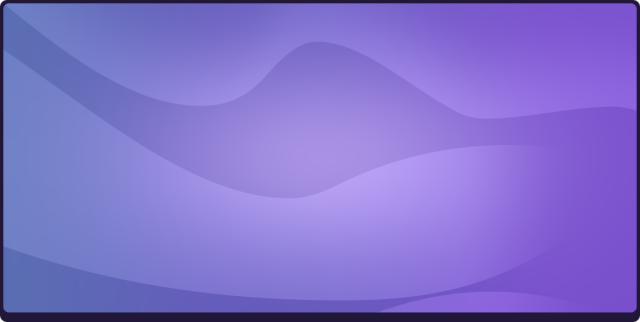
Write a WebGL 2 fragment shader that draws this background.

```glsl
#version 300 es
precision highp float;
// Soft waves over a blue-to-violet gradient, inside a dark rounded frame.
// Wave edges are chained cubic spans; each lit layer adds a tint, and a
// wide central glow brightens them. Units are canvas widths, y runs down.
uniform vec2 u_resolution;
out vec4 fragColor;

// Cubic through two knots, each given as (x, y, slope)
float span(float x, vec3 a, vec3 b) {
  float w = b.x - a.x;
  float t = (x - a.x) / w;
  float s = 1.0 - t;
  return s * s * ((1.0 + 2.0 * t) * a.y + t * w * a.z)
       + t * t * ((1.0 + 2.0 * s) * b.y - s * w * b.z);
}

// Crest of the dark ribbon
float ribbonTop(float x) {
  vec3 dip = vec3(0.3125, 0.1654, 0.0);
  vec3 rise = vec3(0.4167, 0.1172, -1.15);
  vec3 peak = vec3(0.4948, 0.0651, 0.0);
  vec3 slide = vec3(0.716, 0.1758, 0.5);
  vec3 trough = vec3(0.758, 0.1855, 0.0);
  vec3 swell = vec3(0.957, 0.1667, 0.0);
  if (x < dip.x) return span(x, vec3(0.0, 0.001, 0.82), dip);
  if (x < rise.x) return span(x, dip, rise);
  if (x < peak.x) return span(x, rise, peak);
  if (x < slide.x) return span(x, peak, slide);
  if (x < trough.x) return span(x, slide, trough);
  if (x < swell.x) return span(x, trough, swell);
  return span(x, swell, vec3(1.0, 0.1745, 0.35));
}

// Underside of the dark ribbon
float ribbonBase(float x) {
  vec3 dip = vec3(0.4531, 0.3099, 0.0);
  vec3 rise = vec3(0.5273, 0.2891, -0.5);
  vec3 peak = vec3(0.7943, 0.2266, 0.0);
  if (x < dip.x) return span(x, vec3(0.0, 0.0742, 0.67), dip);
  if (x < rise.x) return span(x, dip, rise);
  if (x < peak.x) return span(x, rise, peak);
  return span(x, peak, vec3(1.0, 0.2604, 0.3));
}

// Top of the dark floor
float floorTop(float x) {
  vec3 dip = vec3(0.534, 0.4694, 0.0);
  if (x < dip.x) return span(x, vec3(0.0, 0.3828, 0.36), dip);
  return span(x, dip, vec3(0.8333, 0.4036, -0.55));
}

float roundedBox(vec2 p, vec2 halfSize, float radius) {
  vec2 q = abs(p) - halfSize + radius;
  return length(max(q, 0.0)) + min(max(q.x, q.y), 0.0) - radius;
}

// Smooth coverage of the side where d is positive
float cover(float d) {
  return clamp(d / max(fwidth(d), 1e-5) + 0.5, 0.0, 1.0);
}

void main() {
  float height = u_resolution.y / u_resolution.x;
  vec2 p = gl_FragCoord.xy / u_resolution.x;
  p.y = height - p.y;

  // Wave layers
  float crestGap = ribbonTop(p.x) - p.y;
  float sky = cover(crestGap);
  float belowRibbon = cover(p.y - ribbonBase(p.x));
  float belowFloor = cover(p.y - floorTop(p.x));
  float hillX = (p.x - 0.768) / 0.178;
  float hill = cover(p.y - 0.4557 - 0.0325 * hillX * hillX);
  float fade = 1.0 - smoothstep(0.7, 0.9, p.x);

  // Horizontal gradient
  vec3 color = mix(vec3(0.35, 0.43, 0.70), vec3(0.39, 0.35, 0.73),
                   smoothstep(-0.05, 0.42, p.x));
  color = mix(color, vec3(0.47, 0.31, 0.80), smoothstep(0.4, 0.92, p.x));

  // Central glow, dimmed on the floor
  vec2 g = (p - vec2(0.508, 0.247)) / vec2(0.305, 0.163);
  float glow = 0.72 * exp(-dot(g, g)) * (1.0 - 0.7 * belowFloor * fade);
  color = mix(color, vec3(0.76, 0.66, 0.96), glow);

  // Lit layers
  float skyLight = sky * (1.0 - 0.8 * smoothstep(0.0, 0.16, crestGap));
  float midLight = belowRibbon * (1.0 - belowFloor) * fade;
  color += vec3(0.07, 0.07, 0.065) * (skyLight + midLight);
  color += vec3(0.09, 0.07, 0.08) * hill * (1.0 - smoothstep(0.74, 0.95, p.x));

  // Frame with a deeper lower lip
  float panel = roundedBox(p - vec2(0.5, 0.2467), vec2(0.4948, 0.2415), 0.009);
  color = mix(vec3(0.13, 0.09, 0.22), color, cover(-panel));
  vec2 middle = vec2(0.5, 0.5 * height);
  float outer = roundedBox(p - middle, middle, 0.011);
  color = mix(vec3(1.0), color, cover(-outer));
  fragColor = vec4(color, 1.0);
}
```
